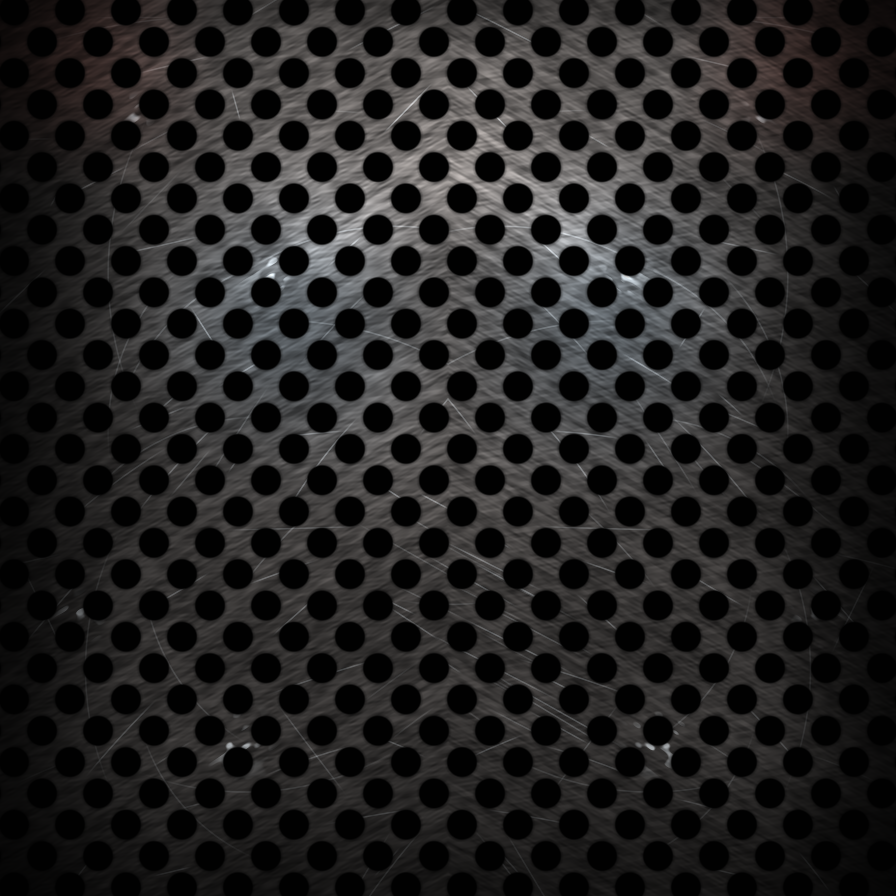
Reproduce this texture procedurally as a three.js fragment shader.

```glsl
// Worn, brushed steel sheet perforated by staggered round holes, 16 across and 29 rows down.
// Two offset rectangular lattices make the holes; mirrored light, streaked noise
// and hashed segments and arcs make the sheen, grain, scratches and chips.
varying vec2 vUv;

float hash(vec2 p) {
  vec3 q = fract(p.xyx * vec3(0.1031, 0.1030, 0.0973));
  q += dot(q, q.yzx + 33.33);
  return fract((q.x + q.y) * q.z);
}

float noise(vec2 p) {
  vec2 i = floor(p), f = fract(p);
  f = f * f * (3.0 - 2.0 * f);
  return mix(mix(hash(i), hash(i + vec2(1.0, 0.0)), f.x),
             mix(hash(i + vec2(0.0, 1.0)), hash(i + 1.0), f.x), f.y);
}

vec2 rotate(vec2 p, float a) {
  return vec2(cos(a) * p.x + sin(a) * p.y, cos(a) * p.y - sin(a) * p.x);
}

float bell(float x, float width) {
  return exp(-x * x / (width * width));
}

// Distance to the nearest centre of a rectangular lattice
float latticeDistance(vec2 p, vec2 origin, vec2 pitch) {
  return length((fract((p - origin) / pitch + 0.5) - 0.5) * pitch);
}

// Thin, slightly bowed segment that fades toward both ends
float scratch(vec2 p, vec2 centre, float angle, float halfLength, float bow) {
  vec2 r = rotate(p - centre, angle);
  r.y += bow * r.x * r.x;
  float ends = 1.0 - smoothstep(0.4, 1.0, abs(r.x) / halfLength);
  return ends * (1.0 - smoothstep(0.0002, 0.0015, abs(r.y)));
}

float scratches(vec2 uv, vec2 m) {
  float sum = 0.0;
  // Mirrored scratches falling away from the middle
  for (int i = 0; i < 54; i++) {
    float k = float(i);
    vec2 c = vec2(0.48 * hash(vec2(k, 1.7)), hash(vec2(k, 5.3)));
    float angle = -0.5 + 1.1 * (hash(vec2(k, 9.1)) - 0.5);
    if (hash(vec2(k, 2.9)) > 0.8) angle += 1.3;
    float len = mix(0.015, 0.085, hash(vec2(k, 13.7)));
    sum += scratch(m, c, angle, len, 1.2 * (hash(vec2(k, 4.4)) - 0.3))
         * mix(0.08, 0.32, hash(vec2(k, 17.3)));
  }
  // Parallel gouges below the centre, running down to the right
  for (int i = 0; i < 26; i++) {
    float k = float(i) + 80.0;
    float along = hash(vec2(k, 3.1)) - 0.5;
    vec2 c = vec2(0.54 + 0.24 * along, 0.31 - 0.16 * along);
    c.y += 0.2 * (hash(vec2(k, 8.7)) - 0.5);
    sum += scratch(uv, c, -0.52 + 0.14 * (hash(vec2(k, 6.2)) - 0.5),
                   mix(0.02, 0.09, hash(vec2(k, 11.9))), 0.0)
         * mix(0.1, 0.36, hash(vec2(k, 15.1)));
  }
  // Long shallow arcs
  for (int i = 0; i < 12; i++) {
    float k = float(i) + 140.0;
    vec2 c = vec2(0.25 * hash(vec2(k, 2.3)), 0.2 + 0.5 * hash(vec2(k, 7.9)));
    vec2 r = rotate(m - c, 4.0 * hash(vec2(k, 4.1)) - 2.0);
    float ring = abs(length(r) - mix(0.2, 0.4, hash(vec2(k, 10.3))));
    float sweep = 1.0 - smoothstep(0.2, 0.5, abs(atan(r.y, r.x)));
    sum += 0.17 * sweep * (1.0 - smoothstep(0.0002, 0.0016, ring));
  }
  return sum;
}

// Ragged pale chips gathered around a few mirrored spots
float chips(vec2 m) {
  float near = bell(length(m - vec2(0.235, 0.17)), 0.026)
             + bell(length(m - vec2(0.2, 0.695)), 0.022)
             + bell(length(m - vec2(0.415, 0.31)), 0.02)
             + bell(length(m - vec2(0.35, 0.875)), 0.014);
  float flakes = noise(rotate(m, -0.6) * vec2(75.0, 170.0));
  return near * smoothstep(0.62, 0.85, flakes);
}

void main() {
  vec2 uv = vUv;
  vec2 m = vec2(abs(uv.x - 0.5), uv.y);

  // Broad mirrored light: upper glow, chevron sheen and middle plate
  float chevron = bell(m.y + 0.6 * m.x - 0.82, 0.085) * bell(m.x - 0.1, 0.2);
  float light = 0.2 + 0.2 * bell(m.y - 0.84, 0.19) * bell(m.x, 0.33)
              + 0.16 * chevron
              + 0.13 * bell(m.y - 0.52, 0.17) * bell(m.x, 0.15)
              + 0.06 * bell(m.y - 0.62, 0.2) * bell(m.x - 0.18, 0.14);
  float vignette = (1.0 - 0.78 * smoothstep(0.29, 0.51, m.x))
                 * mix(0.4, 1.0, smoothstep(-0.02, 0.2, uv.y))
                 * (1.0 - 0.3 * smoothstep(0.94, 1.0, uv.y));

  // Brushed streaks, crossing grain and mottling
  vec2 brushed = rotate(m, -0.5);
  float streak = noise(brushed * vec2(9.0, 190.0)) - 0.5;
  float grain = noise(brushed * vec2(70.0, 420.0)) - 0.5;
  float crossGrain = noise(rotate(uv, 0.15) * vec2(60.0, 390.0) + 37.0) - 0.5;
  float mottle = noise(uv * 14.0) + 0.5 * noise(uv * 43.0) - 0.75;
  float wear = 1.0 + 0.34 * streak + 0.38 * grain + 0.34 * crossGrain + 0.2 * mottle;

  // Warm steel, cool sheen and rusty upper corners
  vec3 tint = mix(vec3(1.03, 0.99, 0.97), vec3(0.95, 1.01, 1.06),
                  bell(m.y - 0.64, 0.13) * bell(m.x - 0.18, 0.14));
  float rust = smoothstep(0.23, 0.45, m.x) * smoothstep(0.77, 0.94, uv.y);
  tint = mix(tint, vec3(1.45, 0.98, 0.9), 0.75 * rust);
  vec3 metal = tint * light * wear * vignette;
  metal += vec3(0.9, 0.96, 1.0) * scratches(uv, m) * (0.3 + 1.6 * light) * vignette;
  metal += vec3(0.52, 0.55, 0.57) * chips(m) * vignette;

  // Staggered holes with a soft shaded rim
  vec2 pitch = vec2(0.0625, 0.0699);
  float d = min(latticeDistance(uv, vec2(0.0156, 0.9883), pitch),
                latticeDistance(uv, vec2(0.0469, 0.9533), pitch));
  float sheet = smoothstep(0.0154, 0.0179, d) * mix(0.7, 1.0, smoothstep(0.0165, 0.0205, d));
  gl_FragColor = vec4(mix(vec3(0.004), clamp(metal, 0.0, 1.0), sheet), 1.0);
}
```
